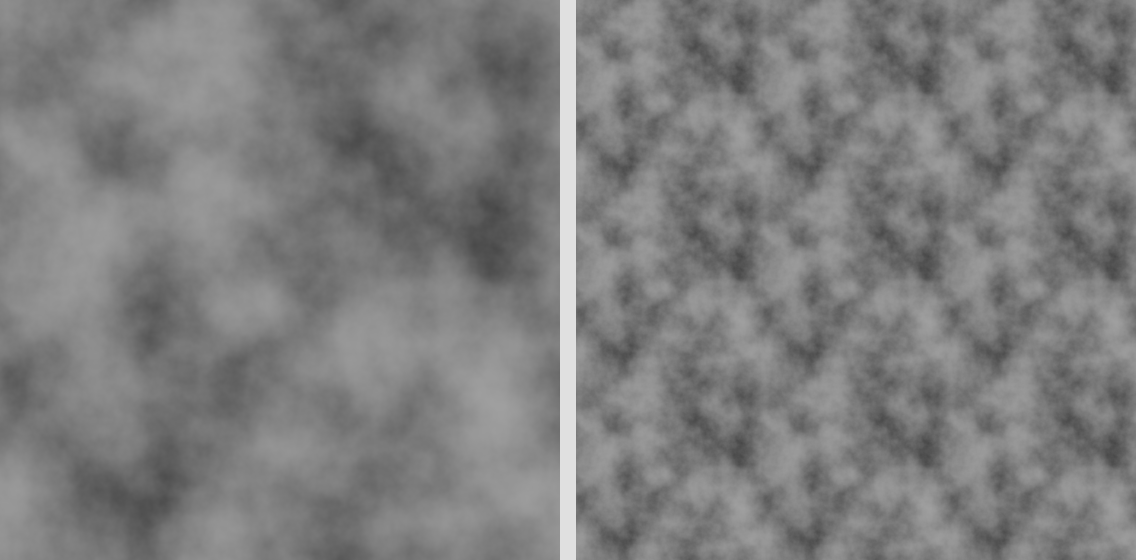
Left: one tile. Right: repeated 3 by 3.
A WebGL 2 fragment shader for this texture:

```glsl
#version 300 es
precision highp float;
precision highp int;
// Soft grey clouds: dark smoky blobs parted by paler, wider haze.
// Fractal gradient noise is summed over octaves whose lattices wrap at the
// canvas edge, then shaped so the dark parts reach further than the light.

uniform vec2 u_resolution;
out vec4 fragColor;

const int   BASE_CELLS = 4;      // lattice cells across the canvas, first octave
const int   OCTAVES    = 6;
const float GAIN       = 0.5;    // amplitude ratio between octaves
const float MEAN_GREY  = 0.488;
const float CONTRAST   = 0.255;
const float DARK_SKEW  = 0.4;    // deepens blobs and flattens highlights
const float VARIANCE   = 0.062;  // expected variance of the noise sum
const vec2  SHIFT      = vec2(0.37, 0.71);  // keeps octave lattices apart
const uint  SEED       = 17u;
const float TAU        = 6.2831853;

uint scramble(uint x) {
    x = x * 747796405u + 2891336453u;
    x = ((x >> ((x >> 28) + 4u)) ^ x) * 277803737u;
    return (x >> 22) ^ x;
}

// Unit gradient of a lattice node, wrapped to the given number of cells.
vec2 gradient(ivec2 node, int cells, uint seed) {
    uvec2 wrapped = uvec2(node % cells);
    uint h = scramble(wrapped.x + scramble(wrapped.y + scramble(seed)));
    float angle = TAU * float(h & 65535u) / 65536.0;
    return vec2(cos(angle), sin(angle));
}

float gradientNoise(vec2 p, int cells, uint seed) {
    ivec2 node = ivec2(floor(p));
    vec2 f = fract(p);
    vec2 fade = f * f * f * (f * (f * 6.0 - 15.0) + 10.0);
    const ivec2 E = ivec2(1, 0);
    float a = dot(gradient(node, cells, seed), f);
    float b = dot(gradient(node + E.xy, cells, seed), f - vec2(1.0, 0.0));
    float c = dot(gradient(node + E.yx, cells, seed), f - vec2(0.0, 1.0));
    float d = dot(gradient(node + E.xx, cells, seed), f - vec2(1.0));
    return mix(mix(a, b, fade.x), mix(c, d, fade.x), fade.y);
}

float cloud(vec2 uv) {
    float sum = 0.0;
    float amplitude = 1.0;
    int cells = BASE_CELLS;
    for (int i = 0; i < OCTAVES; i++) {
        vec2 p = uv * float(cells) + SHIFT * float(i);
        sum += amplitude * gradientNoise(p, cells, SEED + uint(i));
        amplitude *= GAIN;
        cells *= 2;
    }
    return sum;
}

void main() {
    vec2 uv = gl_FragCoord.xy / u_resolution;
    float density = cloud(uv);

    // Tone: the skew term is centred so the mean grey stays put.
    float tone = density - DARK_SKEW * (density * density - VARIANCE);
    fragColor = vec4(vec3(MEAN_GREY + CONTRAST * tone), 1.0);
}
```
